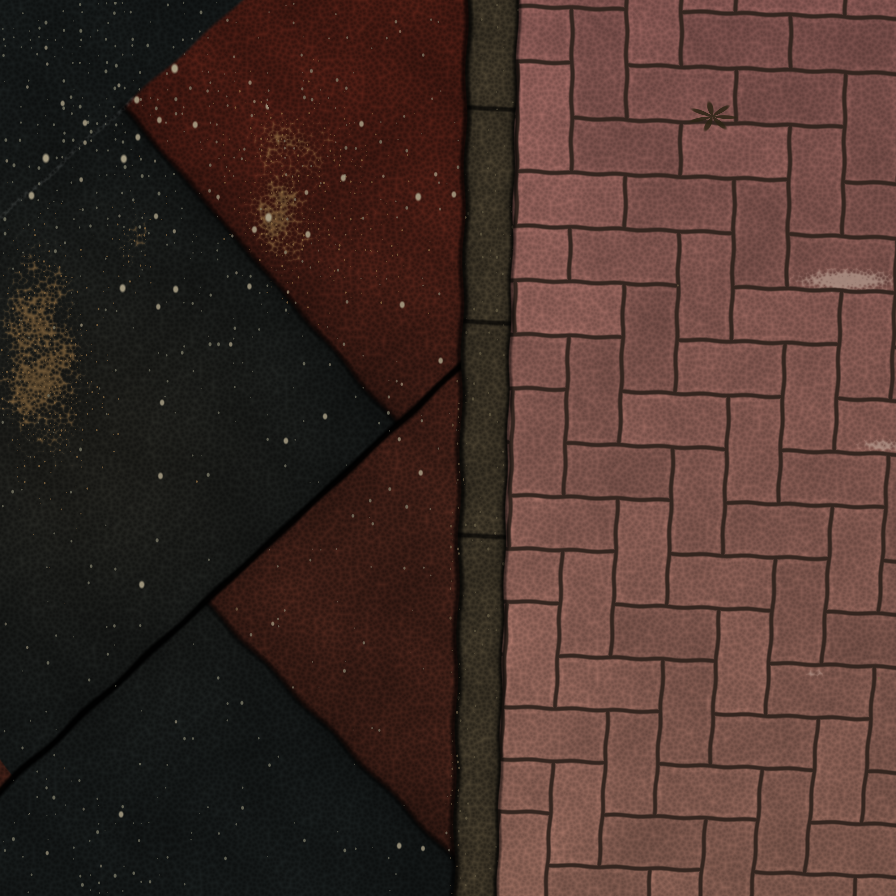
Reproduce this texture procedurally as a WebGL 1 fragment shader.

```glsl
precision highp float;
// Sandy dark and red diamond mats, a narrow stone curb and herringbone brick paving.
uniform vec2 u_resolution;

vec2 hash2(vec2 c) {
  vec3 a = fract(c.xyx * vec3(0.1031, 0.103, 0.0973));
  a += dot(a, a.yzx + 33.33);
  return fract((a.xx + a.yz) * a.zy);
}

// Distance to the nearest scattered point
float cellular(vec2 p) {
  vec2 cell = floor(p), f = fract(p);
  float nearest = 2.0;
  for (int y = -1; y <= 1; y++)
    for (int x = -1; x <= 1; x++) {
      vec2 o = vec2(float(x), float(y));
      nearest = min(nearest, length(o + hash2(cell + o) - f));
    }
  return nearest;
}

// Round flecks, one per cell at most
float flecks(vec2 p, float density) {
  vec2 cell = floor(p);
  vec2 kind = hash2(cell + 71.0);
  float r = 0.1 + 0.2 * kind.y * kind.y;
  float d = length((fract(p) - 0.3 - 0.4 * hash2(cell)) * vec2(1.2, 0.9));
  return step(kind.x, density) * (1.0 - smoothstep(r * 0.4, r, d)) * (0.5 + 0.5 * kind.y);
}

float mottle(vec2 p) {
  p += 0.6 * sin(p.yx * 1.7 + 1.0);
  return (sin(p.x + 1.3 * p.y) + sin(2.3 * p.x - 1.9 * p.y + 2.0) + 0.6 * sin(5.1 * p.x + 4.3 * p.y)) / 2.6;
}

float blob(vec2 q, vec2 centre, vec2 size) {
  vec2 d = (q - centre) / size;
  return exp(-dot(d, d));
}

float groove(float d, float width, float aa) {
  return 1.0 - smoothstep(width * 0.3, width + aa, abs(d));
}

vec3 mats(vec2 q, float grain, float aa) {
  vec2 w = q + 0.0012 * sin(q.yx * 90.0);
  float top = dot(w - vec2(0.14, 0.118), vec2(0.67, 0.743));
  float low = dot(w - vec2(0.0, 0.883), vec2(0.678, 0.735));
  float upperSide = dot(w - vec2(0.146, 0.13), vec2(0.757, -0.654));
  float lowerSide = dot(w - vec2(0.234, 0.677), vec2(0.719, -0.695));
  float corner = dot(w - vec2(0.018, 0.872), vec2(-0.82, 0.57));
  float above = 1.0 - smoothstep(-aa, aa, low);
  float redTop = smoothstep(-0.003, 0.003, upperSide) * smoothstep(-0.003, 0.003, top);
  float red = mix(smoothstep(-0.003, 0.003, lowerSide), max(redTop, smoothstep(-aa, aa, corner)), above);

  vec3 dark = mix(vec3(0.075, 0.09, 0.09), vec3(0.115, 0.115, 0.1), blob(q, vec2(0.1, 0.5), vec2(0.25)));
  vec3 rust = mix(vec3(0.27, 0.1, 0.07), vec3(0.235, 0.115, 0.085), smoothstep(0.1, 0.6, q.y));
  vec3 col = mix(dark, rust, red) * (1.0 + 0.12 * mottle(q * 17.0)) * (0.72 + 0.5 * grain);

  // Joints with soft shade along the edges
  float side = mix(lowerSide, upperSide, above);
  float inBand = mix(1.0, smoothstep(-0.01, 0.0, top), above);
  col *= 1.0 - 0.8 * groove(low, 0.005, aa) - 0.15 * exp(-abs(low) * 60.0);
  col *= 1.0 - inBand * (0.4 * groove(side, 0.005, aa) + 0.25 * exp(-abs(side) * 50.0));
  col += 0.1 * groove(top, 0.0025, aa) * step(q.x, 0.15) * grain;

  // Drifts of sand
  float sand = blob(q, vec2(0.31, 0.245), vec2(0.037, 0.055)) + 0.75 * blob(q, vec2(0.33, 0.155), vec2(0.055, 0.04))
    + 0.3 * blob(q, vec2(0.39, 0.26), vec2(0.06, 0.07)) + 0.65 * blob(q, vec2(0.15, 0.27), vec2(0.025, 0.04))
    + 1.1 * blob(q, vec2(0.045, 0.42), vec2(0.055, 0.095)) + 0.5 * blob(q, vec2(0.04, 0.31), vec2(0.04, 0.06));
  sand *= 0.85 + 0.3 * mottle(q * 55.0);
  float cover = smoothstep(0.45, 1.0, sand + 0.6 * (grain - 0.5));
  vec3 ochre = vec3(0.47, 0.36, 0.22);
  col = mix(col, ochre * (0.65 + 0.5 * grain), 0.75 * cover);
  col = mix(col, ochre * 1.15, 0.8 * flecks(q * 170.0, sand * 0.9));

  // Pale grit, denser in two corners
  float grit = 0.04 + 0.25 * blob(q, vec2(0.06, 0.1), vec2(0.2, 0.14))
    + 0.2 * blob(q, vec2(0.09, 0.95), vec2(0.12, 0.08)) + 0.14 * blob(q, vec2(0.26, 0.2), vec2(0.2, 0.2));
  col = mix(col, vec3(0.52, 0.51, 0.43), 0.75 * flecks(q * 105.0 + 9.0, grit));
  return mix(col, vec3(0.66, 0.62, 0.52), flecks(q * 48.0, grit * 0.5));
}

vec3 curb(vec2 q, float grain, float left, float right, float aa) {
  vec3 col = vec3(0.235, 0.205, 0.15) * (0.7 + 0.5 * grain) * (1.0 + 0.1 * mottle(q * 40.0));
  float joint = mod(q.y - 0.001 - 0.05 * (q.x - left), 0.2385) - 0.119;
  col *= 1.0 - 0.65 * groove(joint, 0.003, aa) * step(q.y, 0.75);
  col *= 1.0 - 0.6 * exp(-max(right - q.x, 0.0) * 220.0) - 0.5 * exp(-max(q.x - left, 0.0) * 180.0);
  return mix(col, vec3(0.42, 0.38, 0.28), 0.7 * flecks(q * 120.0, 0.14));
}

vec3 bricks(vec2 q, float grain, float aa) {
  // Slightly skewed herringbone grid with one shifted course
  float bend = q.y * q.y;
  float column = (q.x - 0.5775 + 0.026 * bend) / (0.061 - 0.0036 * bend);
  float row = (q.y - 0.3125 - 0.002 * column) / 0.0605;
  vec2 g = vec2(column, row + 0.0021 * row * row) + 0.012 * sin(q.yx * 130.0);
  vec2 cell = floor(g);
  float diagonal = cell.x + cell.y;
  float phase = mod(diagonal + (diagonal < -0.5 ? 2.0 : 0.0) + 0.5, 4.0);
  vec2 axis = phase < 2.0 ? vec2(1.0, 0.0) : vec2(0.0, 1.0);
  vec2 shift = axis * step(1.0, mod(phase, 2.0));
  vec2 local = fract(g) + shift;
  vec2 gap = min(local, 1.0 + axis - local);
  float edge = min(gap.x, gap.y);
  vec2 tint = hash2(cell - shift + 40.0);

  vec3 col = mix(vec3(0.48, 0.31, 0.295), vec3(0.49, 0.345, 0.3), q.y);
  col *= (0.94 + 0.12 * tint.x) * (0.87 + 0.25 * grain) * (1.0 + 0.05 * mottle(q * 35.0));
  col *= 1.0 + 0.1 * (1.0 - smoothstep(0.56, 0.75, q.x));
  col *= 1.0 + 0.07 * groove(edge - 0.085, 0.04, aa * 16.0);
  float chalk = blob(q, vec2(0.945, 0.313), vec2(0.055, 0.012)) + 0.7 * blob(q, vec2(0.985, 0.497), vec2(0.03, 0.008))
    + 0.5 * blob(q, vec2(0.91, 0.752), vec2(0.012, 0.006));
  col = mix(col, vec3(0.7, 0.6, 0.55), 0.75 * smoothstep(0.25, 0.8, chalk + 0.5 * (grain - 0.5)));
  col = mix(vec3(0.2, 0.145, 0.12), col, smoothstep(0.018, 0.04 + aa * 16.0, edge));

  // Small weed in a joint
  vec2 d = (q - vec2(0.795, 0.13)) * vec2(1.0, 1.6);
  float blade = 0.011 + 0.012 * sin(7.0 * atan(d.y, d.x) + 1.0);
  return mix(col, vec3(0.17, 0.14, 0.08), 0.85 * (1.0 - smoothstep(blade, blade + 0.007, length(d))));
}

void main() {
  vec2 q = gl_FragCoord.xy / u_resolution;
  q.y = 1.0 - q.y;
  float aa = 1.0 / u_resolution.y;
  float grain = cellular(q * 210.0);
  float left = 0.522 - 0.016 * q.y + 0.0015 * sin(q.y * 60.0);
  float right = 0.5785 - 0.024 * q.y + 0.001 * sin(q.y * 75.0);

  vec3 col = mats(q, grain, aa);
  col = mix(col, curb(q, grain, left, right, aa), smoothstep(-aa, aa, q.x - left));
  col = mix(col, bricks(q, grain, aa), smoothstep(-aa, aa, q.x - right));

  // Dirt in the curb seams
  col *= 1.0 - 0.65 * groove(q.x - left, 0.006, aa) - 0.5 * groove(q.x - right, 0.004, aa);
  float debris = groove(q.x - left + 0.002, 0.009, aa) * smoothstep(0.3, 0.45, q.y);
  col = mix(col, vec3(0.46, 0.39, 0.28), 0.7 * flecks(q * 130.0 + 3.0, 0.45 * debris));
  gl_FragColor = vec4(col, 1.0);
}
```
